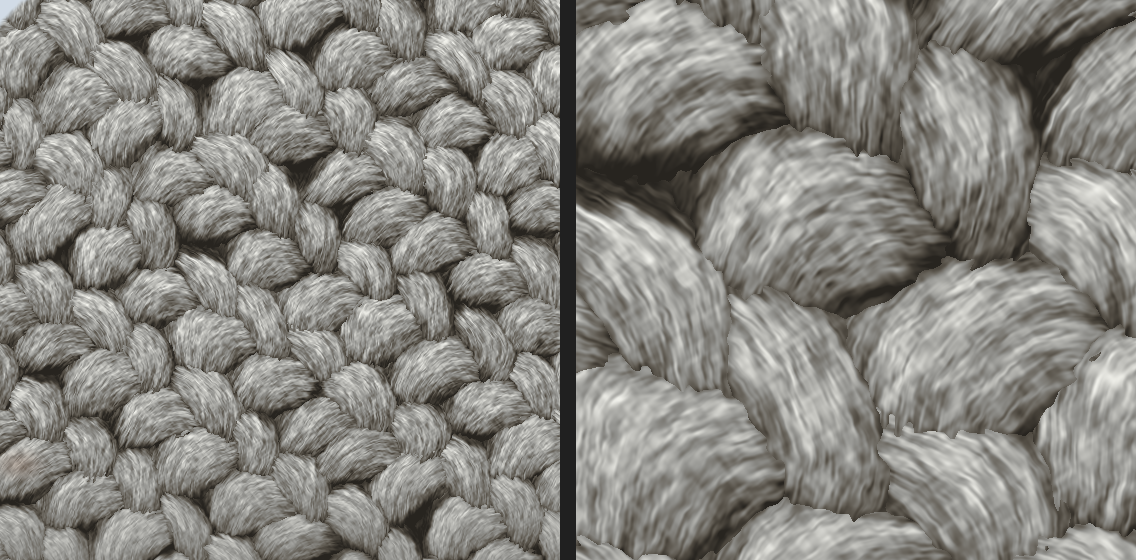
Left, the full canvas; right, a detail of the centre.
A Shadertoy shader for this texture:

```glsl
// Close-up of grey crocheted wool: diagonal rows of plump, fibrous stitches.
const float PITCH = 0.114;               // stitch spacing along a row, in canvas heights
const vec2 CELL = vec2(1.0, 0.82);       // stitch cell, in pitches
const float ROW_ANGLE = -0.65;           // direction of the stitch rows
const vec2 LUMP_SIZE = vec2(0.76, 0.52); // half axes of a puffed stitch
const vec2 LOOP_SIZE = vec2(0.72, 0.42); // half axes of a slanted loop
const float LUMP_ANGLE = 1.05;           // axis of each stitch within its row
const float LOOP_ANGLE = -0.30;
const float JITTER = 0.26;
const float OVERLAP = 0.22;              // tilt that lays one stitch over the next
const float FRAY = 0.38;                 // raggedness of the stitch outlines
const float FIBRE_CONTRAST = 0.68;
const vec2 GAP_TONE = vec2(0.30, 0.70);  // darkness of the deepest and shallowest gaps
const vec3 LIGHT = vec3(-0.22, 0.60, 0.77);
const vec3 SHADOW_TINT = vec3(1.08, 1.00, 0.87);
const vec3 WOOL_TINT = vec3(1.00, 1.00, 0.975);
const vec3 STAIN = vec3(0.50, 0.37, 0.29);
const vec3 BACKDROP = vec3(0.82, 0.86, 0.90);

mat2 rotation(float a) {
    float c = cos(a), s = sin(a);
    return mat2(c, s, -s, c);
}

float hash(vec2 p) {
    vec3 q = fract(p.xyx * vec3(0.1031, 0.1030, 0.0973));
    q += dot(q, q.yzx + 33.33);
    return fract((q.x + q.y) * q.z);
}

float noise(vec2 p) {
    vec2 i = floor(p), f = fract(p);
    f = f * f * (3.0 - 2.0 * f);
    return mix(mix(hash(i), hash(i + vec2(1, 0)), f.x),
               mix(hash(i + vec2(0, 1)), hash(i + vec2(1, 1)), f.x), f.y);
}

// Highest stitch at a point: position on its dome, axis angle and identity
struct Stitch {
    vec2 strand;
    vec2 dome;
    float angle;
    float height;
    float gap;
    float seed;
};

Stitch findStitch(vec2 p) {
    Stitch top = Stitch(vec2(0), vec2(0), 0.0, -9.0, 0.0, 0.0);
    float second = -9.0;
    vec2 base = floor(p / CELL);
    for (int j = -2; j <= 2; j++)
    for (int i = -2; i <= 2; i++) {
        vec2 cell = base + vec2(i, j);
        float isLoop = mod(cell.y, 2.0);
        float seed = hash(cell + 71.0);
        vec2 offset = vec2(hash(cell + 17.0), hash(cell + 43.0)) - 0.5;
        vec2 centre = (cell + 0.5 + JITTER * offset + vec2(0.45 * isLoop, 0)) * CELL;
        float angle = mix(LUMP_ANGLE, LOOP_ANGLE, isLoop) + 0.6 * (seed - 0.5);
        vec2 local = (p - centre) * rotation(angle);
        local.y += 0.30 * (local.x * local.x - 0.2);
        vec2 dome = local / (mix(LUMP_SIZE, LOOP_SIZE, isLoop) * (0.93 + 0.16 * seed));
        float height = 1.0 - dot(dome, dome) + OVERLAP * dome.x
                     + 0.3 * (hash(cell + 5.0) - 0.5);
        if (height < second - FRAY) continue;
        // Strands fan out across the stitch and fray its outline
        vec2 strand = local * rotation(mix(0.42, -0.28, isLoop));
        strand.y += 0.4 * strand.x * strand.x;
        strand += vec2(9.0, 5.7) * seed + 20.0;
        height += FRAY * (noise(strand * vec2(5.0, 20.0)) - 0.5);
        if (height > top.height) {
            second = top.height;
            top = Stitch(strand, dome, angle, height, 0.0, seed);
        } else second = max(second, height);
    }
    top.gap = top.height - second;
    return top;
}

// Bundles of strands, from thick plies to thin hairs
float fibres(vec2 q) {
    q += 0.03 * (noise(q * 6.0) - 0.5);
    float plies = noise(q * vec2(3.0, 12.0) + 90.0);
    float strands = noise(rotation(0.12) * q * vec2(6.0, 27.0) + 30.0);
    float hairs = noise(rotation(-0.15) * q * vec2(11.0, 54.0) + 60.0);
    return 0.26 * plies + 0.36 * strands + 0.38 * hairs - 0.5;
}

void mainImage(out vec4 fragColor, in vec2 fragCoord) {
    vec2 uv = fragCoord / iResolution.y;

    // Uneven tension in the knitting
    vec2 p = uv + 0.010 * sin(uv.yx * vec2(13.0, 11.0) + vec2(0.7, 2.1))
                + 0.003 * sin(uv.yx * vec2(41.0, 37.0) + vec2(1.9, 0.3));
    p += 0.002 * (vec2(noise(uv * 150.0 + 60.0), noise(uv * 150.0 + 160.0)) - 0.5);
    Stitch s = findStitch(p * rotation(ROW_ANGLE) / PITCH + 40.0);

    // Domed shading, with soft creases and a few deep gaps
    vec2 slope = rotation(ROW_ANGLE + s.angle) * s.dome;
    vec3 normal = normalize(vec3(slope, sqrt(max(1.0 - dot(slope, slope), 0.12))));
    float tone = 0.44 + 0.25 * dot(normal, LIGHT) + 0.06 * (s.seed - 0.5);
    float depth = mix(GAP_TONE.x, GAP_TONE.y, smoothstep(0.2, 0.7, noise(uv * 13.0 + 8.0)));
    tone *= mix(0.84, 1.0, smoothstep(0.0, 0.30, s.gap));
    tone *= mix(depth, 1.0, smoothstep(0.0, 0.52, s.height));

    // Yarn texture with stray hairs, softer in the out-of-focus foreground
    float focus = mix(0.6, 1.0, smoothstep(0.0, 0.25, uv.y));
    float lit = smoothstep(0.0, 0.45, tone);
    float stray = noise(rotation(0.9) * uv * vec2(90.0, 330.0) + 500.0)
                + noise(rotation(-0.6) * uv * vec2(90.0, 330.0) + 700.0) - 1.0;
    tone += focus * lit * (FIBRE_CONTRAST * fibres(s.strand) + 0.10 * stray);
    tone = clamp(tone + 0.05 * (uv.y - 0.55), 0.14, 0.94);

    // Warm shadows, neutral wool, a faint stain and a sliver of backdrop
    vec3 color = tone * mix(SHADOW_TINT, WOOL_TINT, smoothstep(0.2, 0.6, tone));
    float stain = 1.0 - smoothstep(0.0, 0.05, length((uv - vec2(0.035, 0.17)) * vec2(0.8, 1.3)));
    color = mix(color, STAIN, 0.3 * stain);
    float corner = uv.y - uv.x + 0.012 * noise(uv * 60.0);
    color = mix(color, BACKDROP, smoothstep(0.955, 0.970, corner));
    fragColor = vec4(color, 1.0);
}
```
